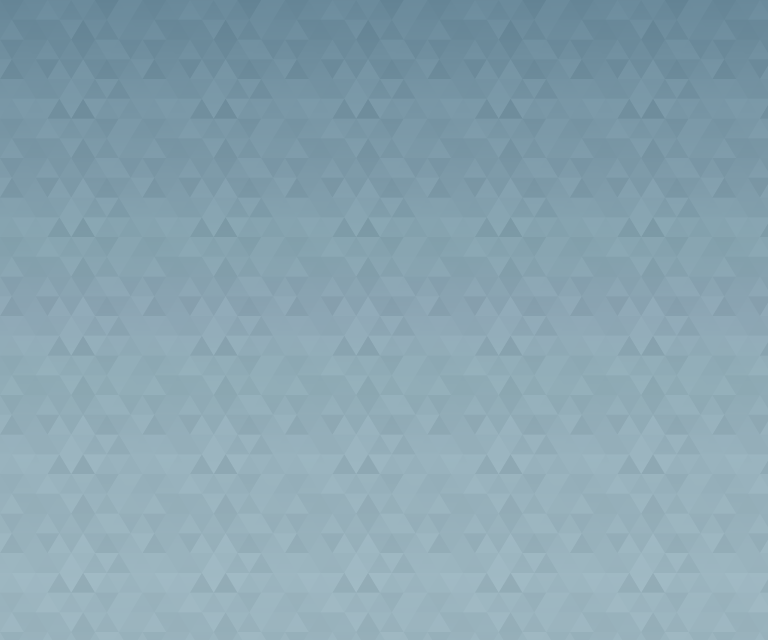
Reproduce this background procedurally as a Shadertoy shader.

```glsl
// A soft slate-blue vertical gradient under a mosaic of faint triangles.
// Three families of lines cut the plane into triangles; each takes a hashed
// tone from a tile of 6 by 6 cells that repeats about 5.4 times each way.

#define ROWS 32.4          // triangle rows down the canvas
#define SIDES 26.95        // triangle sides per canvas height
#define TILE vec2(12., 6.) // triangles across and rows down in one tile
#define CONTRAST 0.064     // tone range between triangles
#define PAIRING 0.4        // how much neighbours merge into rhombs
#define SHEEN 0.012        // slope of tone inside a triangle
#define TINT 0.005         // strength of the teal and mauve bands
#define LOW_COLOR vec3(0.608, 0.708, 0.748)
#define TOP_DROP vec3(0.200, 0.175, 0.148)
#define SAMPLES 3          // antialiasing samples per axis

const float TAU = 6.2831853;

// Integer hash of a cell, from 0 to 1
float hash(vec2 cell, uint seed) {
    uvec2 k = uvec2(cell) + 1u;
    uint n = k.x * 1597334677u ^ k.y * 3812015801u ^ seed * 2654435769u;
    n = (n ^ (n >> 15u)) * 2246822519u;
    n = (n ^ (n >> 13u)) * 3266489917u;
    return float((n ^ (n >> 16u)) >> 8u) / 16777216.0;
}

// Tone of the triangle at g, where g counts sides across and rows down
float triangleTone(vec2 g) {
    float row = floor(g.y);
    float column = floor(g.x - 0.5 * g.y) + floor(g.x + 0.5 * g.y);
    vec2 cell = mod(vec2(column, row), TILE);

    // Blend a tone of its own with one shared by two neighbours
    float own = hash(cell, 3u);
    float shared2 = hash(vec2(floor(cell.x * 0.5), cell.y), 11u);
    float tone = mix(own, shared2, PAIRING);

    // Accent of each tile: a dark upright triangle between two light ones
    float fromAccent = abs(cell.x - 6.0);
    if (cell.y == 5.0 && fromAccent < 1.5) tone = fromAccent < 0.5 ? 0.02 : 0.85;

    float slope = hash(cell, 29u) - 0.5;
    return (tone - 0.5) * CONTRAST + slope * (fract(g.y) - 0.5) * SHEEN;
}

// Gradient from pale at the bottom to deep blue at the top
vec3 backdrop(float height) {
    vec3 color = LOW_COLOR - TOP_DROP * pow(height, 1.8);
    float band = cos(TAU * (height - 0.515) / 0.24);
    float middle = smoothstep(0.25, 0.5, height) * (1.0 - smoothstep(0.55, 0.8, height));
    return color + vec3(0.5, -1.0, 0.3) * band * middle * TINT;
}

void mainImage(out vec4 fragColor, in vec2 fragCoord) {
    // Average the tone over the pixel to smooth the triangle edges
    float tone = 0.0;
    for (int j = 0; j < SAMPLES; j++) {
        for (int i = 0; i < SAMPLES; i++) {
            vec2 offset = (vec2(i, j) + 0.5) / float(SAMPLES) - 0.5;
            vec2 p = (fragCoord + offset) / iResolution.y;
            tone += triangleTone(vec2(p.x * SIDES, (1.0 - p.y) * ROWS));
        }
    }
    tone /= float(SAMPLES * SAMPLES);

    float height = clamp(fragCoord.y / iResolution.y, 0.0, 1.0);
    fragColor = vec4(backdrop(height) + tone, 1.0);
}
```
